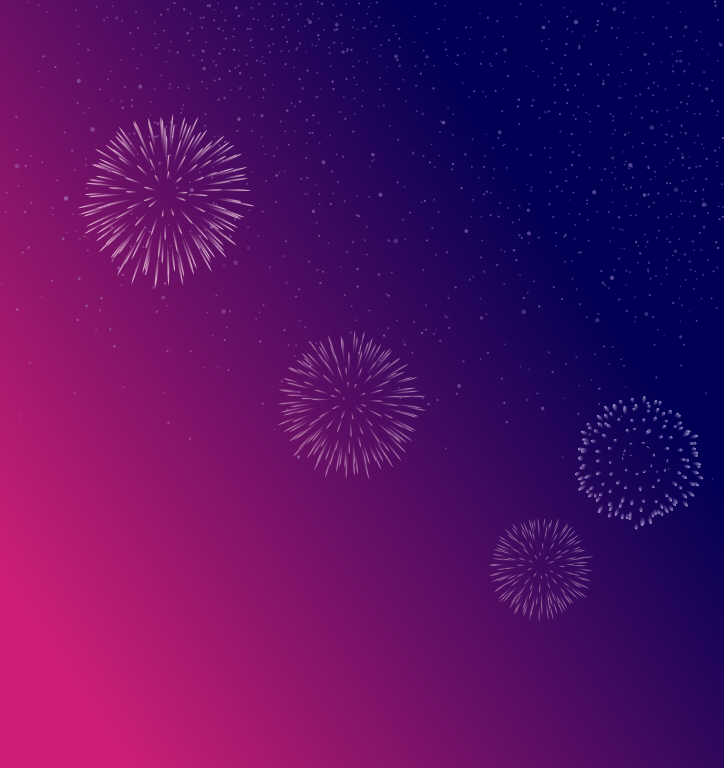
Give the GLSL for this background, as a WebGL 1 fragment shader.

```glsl
precision highp float;
// Night sky with a diagonal magenta-to-navy gradient, drifts of small stars
// and four fireworks. Stars are jittered grid cells; each firework is a set
// of polar rings whose slots hold one tapered streak each.

uniform vec2 u_resolution;

const float TAU = 6.283185;

// Sky
const vec3 MAGENTA = vec3(0.80, 0.12, 0.46);
const vec3 NAVY = vec3(0.0, 0.0, 0.33);
const vec2 SKY_DIRECTION = vec2(0.835, 0.549);
const float SKY_START = 0.14;
const float SKY_END = 0.99;

// Stars
const vec3 STAR_COLOR = vec3(0.74, 0.62, 0.86);
const float DUST_CELLS = 66.0;
const float DUST_RADIUS = 0.0013;
const float STAR_CELLS = 21.0;
const float STAR_RADIUS = 0.0026;
const float STAR_ALPHA = 0.50;

// Fireworks
const vec3 STREAK_COLOR = vec3(1.0, 0.87, 0.92);
const vec3 SPARK_COLOR = vec3(0.70, 0.63, 0.84);
const float STREAK_TAIL = 0.50;
const float STREAK_WIDTH = 0.0095;
const float SPARK_TAIL = 0.15;
const float SPARK_WIDTH = 0.025;
const float OUTER_SLOTS = 40.0;
const float SLOTS_LOST = 6.0;
const float RING_ANGLE = 0.26;
const float GRAVITY = 0.07;

float hash(vec2 p) {
  return fract(sin(dot(p, vec2(127.1, 311.7))) * 43758.5453);
}

// Chance that a cell holds a star: a broad veil with two dense drifts
float starDensity(vec2 p) {
  float veil = smoothstep(0.30, 0.85, p.y) * smoothstep(-0.15, 0.25, p.x);
  vec2 top = (p - vec2(0.37, 1.0)) / vec2(0.17, 0.13);
  vec2 right = (p - vec2(0.90, 0.76)) / vec2(0.20, 0.18);
  float drifts = 0.6 * exp(-dot(top, top)) + 0.5 * exp(-dot(right, right));
  return 0.28 * veil + drifts - 0.01;
}

// One jittered round star in each chosen grid cell
float starLayer(vec2 p, float cells, float radius, float seed) {
  vec2 cell = floor(p * cells);
  vec2 key = cell + seed;
  vec2 jitter = vec2(hash(key + 3.1), hash(key + 7.7));
  vec2 center = (cell + 0.12 + 0.76 * jitter) / cells;
  float size = radius * mix(0.65, 1.15, hash(key + 11.3));
  float pixel = 1.0 / u_resolution.y;
  float dist = length(p - center) - size;
  float disc = 1.0 - smoothstep(-0.7 * pixel, 0.7 * pixel, dist);
  float present = step(hash(key), starDensity(center));
  return disc * present * mix(0.5, 1.0, hash(key + 17.9));
}

// Concentric rings of streaks, spaced like a sphere seen from the front
float firework(vec2 p, float radius, float tail, float width, float seed) {
  vec2 q = p / radius;
  float pixel = 1.0 / (u_resolution.y * radius);
  q.y += GRAVITY * (dot(q, q) - 0.5);
  float r = length(q);
  float turn = atan(q.y, q.x) / TAU + 0.5;
  float light = 0.0;
  for (int i = 0; i < 6; i++) {
    float ring = float(i);
    float slots = OUTER_SLOTS - SLOTS_LOST * ring;
    float slot = turn * slots + hash(vec2(ring, seed));
    float id = floor(mod(floor(slot) + 0.5, slots));
    vec2 key = vec2(id + seed, ring * 5.3 + seed);

    float tip = cos(ring * RING_ANGLE) * (1.0 - 0.15 * hash(key));
    float len = tail * mix(0.6, 1.1, hash(key + 2.3)) * mix(tip, 1.0, 0.1);
    float along = clamp((r - tip + len) / len, 0.0, 1.0);
    float offset = fract(slot) - 0.5 - 0.5 * (hash(key + 4.9) - 0.5);
    float across = abs(offset) * TAU / slots * r;

    // Widens outward, then closes to a point at the tip
    float halfWidth = width * smoothstep(0.0, 0.8, along) * sqrt(1.0 - along) * 1.8;
    float edge = 1.0 - smoothstep(-0.7 * pixel, 0.7 * pixel, across - halfWidth);
    float thin = min(1.0, 2.0 * halfWidth / pixel);
    light = max(light, edge * thin * mix(0.12, 1.0, along * along));
  }
  return light;
}

void main() {
  vec2 p = gl_FragCoord.xy / u_resolution.y;

  // Sky
  float sky = clamp((dot(p, SKY_DIRECTION) - SKY_START) / (SKY_END - SKY_START), 0.0, 1.0);
  vec3 color = mix(MAGENTA, NAVY, sky);

  // Stars
  float stars = starLayer(p, DUST_CELLS, DUST_RADIUS, 1.0);
  stars = max(stars, starLayer(p + 0.007, DUST_CELLS * 0.7, DUST_RADIUS, 41.0));
  stars = max(stars, starLayer(p, STAR_CELLS, STAR_RADIUS, 83.0));
  color = mix(color, STAR_COLOR, STAR_ALPHA * stars);

  // Fireworks
  float streaks = firework(p - vec2(0.215, 0.744), 0.118, STREAK_TAIL, STREAK_WIDTH, 3.0);
  streaks = max(streaks, 0.75 * firework(p - vec2(0.455, 0.475), 0.100, STREAK_TAIL, STREAK_WIDTH, 13.0));
  streaks = max(streaks, 0.85 * firework(p - vec2(0.704, 0.261), 0.071, STREAK_TAIL, STREAK_WIDTH, 29.0));
  float sparks = firework(p - vec2(0.831, 0.400), 0.088, SPARK_TAIL, SPARK_WIDTH, 47.0);
  color = mix(color, STREAK_COLOR, streaks);
  color = mix(color, SPARK_COLOR, sparks);

  gl_FragColor = vec4(color, 1.0);
}
```
